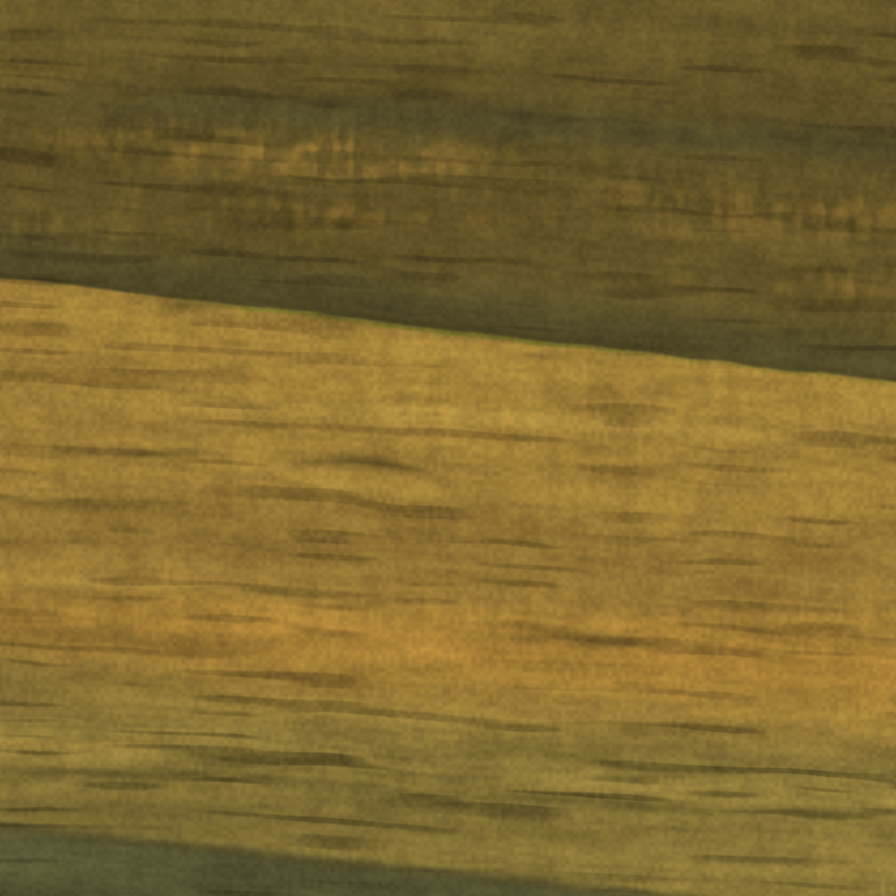
Give the GLSL for this texture, as a WebGL 1 fragment shader.

```glsl
precision highp float;
// Two weathered wooden planks with slanted seams, streaked grain and pale flecks.
uniform vec2 u_resolution;

const float GRAIN_SLOPE = 0.05;
const vec2 UPPER_SEAM = vec2(0.691, -0.118);  // height at left, slope
const vec2 LOWER_SEAM = vec2(0.077, -0.108);
const float SEAM_SOFTNESS = 0.0025;
const float GRAIN_CONTRAST = 0.31;
const float FIBRE_DARKENING = 0.15;
const float SPECKLE_CONTRAST = 0.13;
const vec3 DARK_BROWN = vec3(0.37, 0.31, 0.145);
const vec3 DARK_GREEN = vec3(0.30, 0.28, 0.155);
const vec3 FLECK_GOLD = vec3(0.54, 0.43, 0.19);
const vec3 HONEY = vec3(0.605, 0.48, 0.21);
const vec3 BRIGHT_GOLD = vec3(0.68, 0.55, 0.25);
const vec3 ORANGE = vec3(0.65, 0.485, 0.205);
const vec3 UMBER = vec3(0.54, 0.43, 0.195);
const vec3 OLIVE = vec3(0.53, 0.455, 0.215);
const vec3 MOSS = vec3(0.325, 0.32, 0.19);
const vec3 CREVICE = vec3(0.27, 0.235, 0.11);
const vec3 EDGE_GREEN = vec3(0.40, 0.42, 0.15);

float hash(vec2 p) {
  vec3 q = fract(p.xyx * 0.1031);
  q += dot(q, q.yzx + 33.33);
  return fract((q.x + q.y) * q.z);
}

float noise(vec2 p) {
  vec2 i = floor(p);
  vec2 f = fract(p);
  f = f * f * (3.0 - 2.0 * f);
  return mix(mix(hash(i), hash(i + vec2(1.0, 0.0)), f.x),
             mix(hash(i + vec2(0.0, 1.0)), hash(i + 1.0), f.x), f.y);
}

// Signed grain: layered noise stretched along the plank.
float grain(vec2 p) {
  float sum = 0.0;
  float weight = 0.34;
  vec2 scale = vec2(2.6, 24.0);
  for (int i = 0; i < 4; i++) {
    sum += weight * (noise(p * scale + float(i) * 17.3) - 0.5);
    scale *= vec2(2.1, 1.95);
    weight *= 0.92;
  }
  return sum;
}

// Soft elliptical streak in grain coordinates.
float streak(vec2 p, vec2 center, vec2 size) {
  vec2 d = (p - center) / size;
  return exp(-dot(d, d));
}

float band(float v, float center, float width) {
  float d = (v - center) / width;
  return exp(-d * d);
}

vec3 upperPlank(vec2 p, vec2 g, float seamDistance) {
  vec3 color = mix(DARK_BROWN, DARK_BROWN * 1.1, smoothstep(0.93, 1.0, g.y));
  color = mix(color, DARK_GREEN, 0.85 * band(g.y, 0.892, 0.024) * smoothstep(-0.2, 0.4, p.x));
  color = mix(color, FLECK_GOLD, 0.4 * streak(g, vec2(0.0, 0.915), vec2(0.12, 0.02)));
  // Short upright flecks gathered in pale bands
  float flecks = 0.55 * noise(p * vec2(120.0, 36.0)) + 0.45 * noise(g * vec2(55.0, 90.0));
  flecks = smoothstep(0.35, 0.75, flecks);
  float pale = streak(g, vec2(0.32, 0.848), vec2(0.23, 0.022))
    + 0.75 * streak(g, vec2(0.37, 0.782), vec2(0.16, 0.015))
    + 0.65 * streak(g, vec2(0.92, 0.81), vec2(0.25, 0.03))
    + 0.5 * streak(g, vec2(0.09, 0.74), vec2(0.08, 0.025))
    + 0.5 * streak(g, vec2(0.98, 0.73), vec2(0.12, 0.02));
  color = mix(color, FLECK_GOLD, min(pale * (0.2 + 0.75 * flecks) + 0.08 * flecks, 1.0));
  return mix(color, DARK_GREEN, 0.9 * (1.0 - smoothstep(0.01, 0.085, seamDistance)));
}

vec3 middlePlank(vec2 p, vec2 g) {
  vec3 color = mix(OLIVE, HONEY, smoothstep(0.19, 0.29, g.y));
  color = mix(color, UMBER, 0.75 * band(g.y, 0.405, 0.055));
  color = mix(color, ORANGE, 0.8 * band(g.y, 0.305, 0.035 + 0.02 * p.x));
  float gold = 0.8 * streak(g, vec2(0.55, 0.557), vec2(0.5, 0.011))
    + 0.7 * streak(g, vec2(0.1, 0.355), vec2(0.25, 0.008))
    + 0.6 * streak(g, vec2(0.4, 0.474), vec2(0.09, 0.007))
    + 0.5 * streak(g, vec2(0.0, 0.175), vec2(0.3, 0.008));
  float raggedness = noise(g * vec2(24.0, 130.0));
  color = mix(color, BRIGHT_GOLD, gold * (0.6 + 0.6 * raggedness));
  color = mix(color, OLIVE * 0.85, 0.7 * streak(g, vec2(0.0, 0.25), vec2(0.2, 0.035)));
  color = mix(color, OLIVE * 0.78, 0.8 * streak(g, vec2(0.1, 0.1), vec2(0.6, 0.03)));
  // Knot and ragged cracks
  float arch = g.y + 2.0 * (p.x - 0.4) * (p.x - 0.4);
  float cracks = 0.6 * streak(vec2(p.x, arch), vec2(0.41, 0.506), vec2(0.065, 0.007))
    + 0.4 * streak(g, vec2(0.17, 0.504), vec2(0.12, 0.008))
    + 0.4 * streak(g, vec2(0.09, 0.444), vec2(0.12, 0.004))
    + 0.6 * streak(g, vec2(0.345, 0.353), vec2(0.07, 0.004))
    + 0.5 * streak(g, vec2(0.65, 0.319), vec2(0.09, 0.009))
    + 0.35 * streak(g, vec2(0.14, 0.298), vec2(0.12, 0.012))
    + 0.4 * streak(g, vec2(0.12, 0.145), vec2(0.28, 0.005))
    + 0.35 * streak(g, vec2(0.7, 0.14), vec2(0.3, 0.006))
    + 0.4 * streak(p, vec2(0.21, 0.658), vec2(0.04, 0.008));
  return mix(color, CREVICE, min(cracks * (0.3 + 1.1 * raggedness), 0.8));
}

void main() {
  vec2 p = gl_FragCoord.xy / u_resolution;
  float warp = (noise(p * vec2(4.0, 9.0)) - 0.5) * 0.012 + (noise(p * vec2(16.0, 30.0)) - 0.5) * 0.005;
  vec2 g = vec2(p.x, p.y + GRAIN_SLOPE * p.x + warp);
  float wobble = (noise(vec2(p.x * 26.0, 3.0)) - 0.5) * 0.003;
  float upper = p.y - UPPER_SEAM.x - UPPER_SEAM.y * p.x + wobble;
  float lower = p.y - LOWER_SEAM.x - LOWER_SEAM.y * p.x - wobble;
  vec3 color = mix(MOSS, middlePlank(p, g), smoothstep(-0.006, 0.014, lower));
  color = mix(color, upperPlank(p, g, upper), smoothstep(-SEAM_SOFTNESS, SEAM_SOFTNESS, upper));
  // Seam shadows and the thin green rim
  color = mix(color, CREVICE, 0.5 * band(upper, 0.004, 0.005) + 0.35 * band(lower, 0.0, 0.006));
  float rimSpan = smoothstep(0.2, 0.3, p.x) * (1.0 - 0.6 * smoothstep(0.6, 0.8, p.x));
  color = mix(color, EDGE_GREEN, 0.6 * rimSpan * band(upper, -0.002, 0.003));
  // Fibres, cross-grain mottling and fine speckle
  float stripes = 1.0 + 0.6 * band(g.y, 0.16, 0.09);
  float fibre = smoothstep(0.62, 0.9, noise(g * vec2(9.0, 110.0) + 5.7));
  float texture = noise(p * 210.0) - 0.5 + 0.7 * (noise(p * vec2(60.0, 32.0)) - 0.5);
  color *= 1.02 + stripes * (GRAIN_CONTRAST * grain(g) - FIBRE_DARKENING * fibre) + SPECKLE_CONTRAST * texture;
  gl_FragColor = vec4(color, 1.0);
}
```
